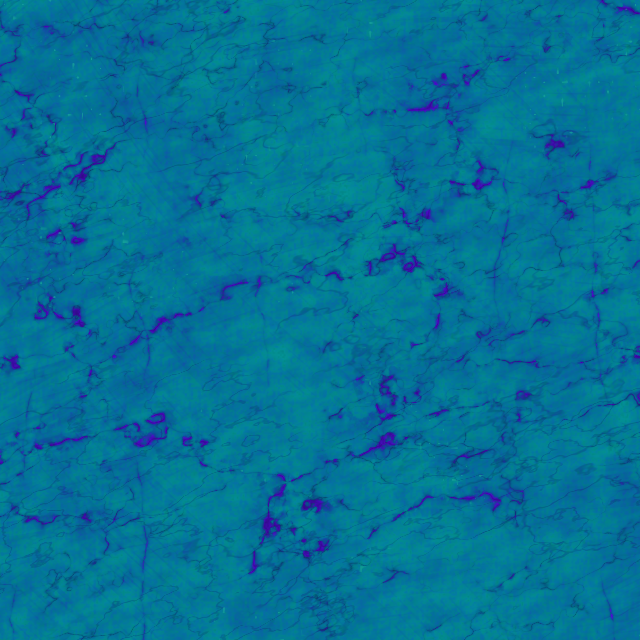
A Shadertoy shader for this texture:

```glsl
// Draws worn teal-blue leather or paper with ragged indigo creases, fine scratches and a woven grain.

const float BASE_TONE   = 1.66;   // resting position on the tone ramp
const float MOTTLE      = 2.3;    // strength of cloudy staining
const float SCUFF       = 2.9;    // strength of small ragged scuffs
const float GRAIN       = 2.0;    // strength of fine speckle
const float THREAD      = 2.0;    // strength of woven threads
const float CREASE_TILT = 0.36;   // main crease direction, radians
const float STAIN       = 3.6;    // ragged ink along the creases
const int   FOLDS       = 6;      // count of upright folds
const vec3  SPECK_COLOR = vec3(0.10, 0.66, 0.60);

// Tone ramp from clean teal to deep violet
const vec3 RAMP[8] = vec3[8](
    vec3(0.01, 0.57, 0.58), vec3(0.01, 0.52, 0.59),
    vec3(0.01, 0.46, 0.60), vec3(0.02, 0.41, 0.60),
    vec3(0.04, 0.35, 0.60), vec3(0.07, 0.27, 0.62),
    vec3(0.18, 0.17, 0.68), vec3(0.28, 0.05, 0.77));

vec2 hash2(vec2 p) {
    vec3 q = fract(p.xyx * vec3(0.1031, 0.1030, 0.0973));
    q += dot(q, q.yzx + 33.33);
    return fract((q.xx + q.yz) * q.zy);
}

float noise(vec2 p) {
    vec2 i = floor(p), f = fract(p);
    f = f * f * (3.0 - 2.0 * f);
    return mix(mix(hash2(i).x, hash2(i + vec2(1, 0)).x, f.x),
               mix(hash2(i + vec2(0, 1)).x, hash2(i + vec2(1, 1)).x, f.x), f.y);
}

mat2 rotate(float a) {
    return mat2(cos(a), -sin(a), sin(a), cos(a));
}

float fbm(vec2 p) {
    float sum = 0.0, amp = 0.516;
    for (int i = 0; i < 5; i++) {
        sum += amp * noise(p);
        p = rotate(0.6) * p * 2.03 + 17.3;
        amp *= 0.5;
    }
    return sum;
}

float patches(vec2 p, float lo, float hi) {
    return smoothstep(lo, hi, fbm(p));
}

// Distance to the nearest border of a jagged, tilted cell network
float crackDistance(vec2 p, float scale, float seed) {
    vec2 q = rotate(CREASE_TILT) * p * scale * vec2(0.6, 1.25) + seed;
    q += 0.9 * (vec2(fbm(q * 1.6 + 5.0), fbm(q * 1.6 + 41.0)) - 0.5);
    q += 0.022 * scale * (vec2(noise(p * 75.0), noise(p * 75.0 + 31.0)) - 0.5);
    vec2 cell = floor(q), near = vec2(9.0), next = vec2(9.0);
    for (int y = -1; y <= 1; y++)
    for (int x = -1; x <= 1; x++) {
        vec2 c = cell + vec2(x, y);
        vec2 r = c + hash2(c + 71.0) - q;
        if (dot(r, r) < dot(near, near)) { next = near; near = r; }
        else if (dot(r, r) < dot(next, next)) next = r;
    }
    return abs(dot(0.5 * (near + next), normalize(next - near + 1e-5))) / scale;
}

// Upright folds that wander and fade along their length
float uprightFolds(vec2 p) {
    float sum = 0.0;
    for (int i = 0; i < FOLDS; i++) {
        float k = float(i);
        vec2 h = hash2(vec2(k, 19.0));
        float x = (k + 0.2 + 0.6 * h.x) / float(FOLDS);
        x += (h.y - 0.5) * 0.2 * (p.y - 0.5);
        x += 0.07 * (fbm(vec2(p.y * 7.0, k * 9.0)) - 0.5);
        float visible = smoothstep(0.50, 0.75, noise(vec2(p.y * 6.0, k * 13.0 + 4.0)));
        sum += visible * exp(-abs(p.x - x) / 0.0022);
    }
    return sum;
}

// Short veins where tilted noise crosses its middle value
float wrinkles(vec2 p, float scale, float seed) {
    vec2 q = rotate(CREASE_TILT) * p * scale * vec2(0.6, 1.3) + seed;
    return smoothstep(0.022, 0.0, abs(fbm(q) - 0.5)) * patches(p * 6.0 + seed, 0.44, 0.62);
}

// Short hairline scratches in one direction
float scratches(vec2 p, float angle, float seed) {
    vec2 q = rotate(angle + 0.25 * (noise(p * 2.0 + seed) - 0.5)) * p + seed;
    float hair = smoothstep(0.62, 0.95, noise(q * vec2(13.0, 230.0)));
    return hair * patches(p * 5.0 + seed, 0.42, 0.64);
}

vec3 rampColor(float t) {
    t = clamp(t, 0.0, 6.999);
    int i = int(t);
    return mix(RAMP[i], RAMP[i + 1], fract(t));
}

void mainImage(out vec4 fragColor, in vec2 fragCoord) {
    vec2 p = fragCoord / iResolution.y;

    // Clouds, scuffs, speckle and weave
    float speckle = noise(p * 310.0) - 0.5;
    float weave = 0.65 * noise(p * vec2(250.0, 55.0)) + 0.35 * noise(p * vec2(50.0, 240.0)) - 0.5;
    float scuff = fbm(rotate(CREASE_TILT) * p * vec2(28.0, 52.0) + 9.0) - 0.5;
    float tone = BASE_TONE + MOTTLE * (fbm(p * 9.0 + 3.0) - 0.5);
    tone += SCUFF * scuff + GRAIN * speckle + THREAD * weave;

    // Crease networks, coarse to fine, broken along their length
    float big = crackDistance(p, 3.4, 2.7);
    float mid = crackDistance(p, 7.0, 31.4);
    float fine = crackDistance(p, 14.0, 57.9);
    float bigMask = patches(p * 4.5 + 11.0, 0.42, 0.60);
    float midMask = patches(p * 5.0 + 23.0, 0.44, 0.62);
    float fineMask = patches(p * 6.0 + 47.0, 0.46, 0.64);
    float ragged = patches(p * 48.0 + 61.0, 0.42, 0.64);
    float broken = 0.3 + 1.0 * ragged;
    float bigLine = exp(-big / 0.0025) * (0.25 + 0.75 * bigMask) * broken;
    float midLine = exp(-mid / 0.0021) * midMask * broken;
    float fineLine = exp(-fine / 0.0018) * fineMask * broken;
    float folds = uprightFolds(p) * broken;
    float veins = wrinkles(p, 11.0, 71.0) + wrinkles(p, 17.0, 97.0);
    tone += 3.8 * bigLine + 2.7 * midLine + 1.4 * fineLine + 3.2 * folds + 0.9 * veins;

    // Ink bleeding raggedly out of the creases
    float bleed = exp(-big / 0.013) * bigMask + 0.55 * exp(-mid / 0.011) * midMask;
    tone += STAIN * ragged * ragged * bleed;

    // Scratches
    float hairs = scratches(p, 0.55, 5.0) + scratches(p, -0.8, 13.0) + scratches(p, 0.2, 29.0);
    tone += 0.6 * hairs;

    // Colour, with thin lines slightly darkened
    vec3 color = rampColor(tone);
    float shade = 0.16 * (midLine + fineLine + bigLine) + 0.08 * veins;
    color *= 1.0 - min(shade, 0.22) + 0.12 * speckle + 0.10 * weave;

    // Sparse pale specks
    float speck = smoothstep(0.90, 0.99, noise(p * 140.0 + 7.0)) * patches(p * 7.0 + 83.0, 0.56, 0.70);
    color = mix(color, SPECK_COLOR, 0.7 * speck);

    fragColor = vec4(color, 1.0);
}
```
